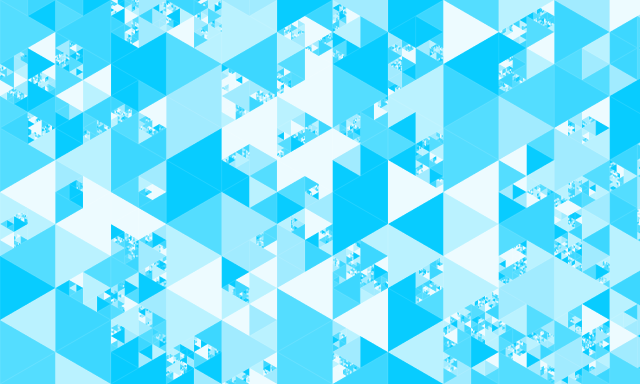
Write a Shadertoy shader that draws this background.

```glsl
// Mosaic of equilateral triangles in sky blues, split at random into ever smaller ones.

const int MAX_SPLITS = 5;
const int AA = 3;

// Integer hash (PCG style): three independent values in 0..1
vec3 hash3(ivec3 key) {
    uvec3 h = uvec3(key) * 1664525u + 1013904223u;
    h.x += h.y * h.z; h.y += h.z * h.x; h.z += h.x * h.y;
    h ^= h >> 16u;
    h.x += h.y * h.z; h.y += h.z * h.x; h.z += h.x * h.y;
    return vec3(h >> 8u) / 16777216.0;
}

// Six equally likely tints, from deep cyan to near white
vec3 tint(float pick) {
    vec3 tints[6] = vec3[6](
        vec3(0.03, 0.80, 1.0), vec3(0.24, 0.845, 1.0), vec3(0.33, 0.866, 1.0),
        vec3(0.63, 0.92, 1.0), vec3(0.73, 0.95, 1.0), vec3(0.93, 0.985, 1.0));
    return tints[min(int(pick * 6.0), 5)];
}

// Colour at p, where the largest triangles have sides of length 1
vec3 mosaic(vec2 p) {
    // Skewed axes turn the triangles into halves of unit squares
    float column = p.x / 0.8660254;
    vec2 skewed = vec2(column, p.y - 0.5 * column);

    float scale = 1.0;
    vec2 local;
    vec3 random;

    // Doubling the lattice divides every triangle into four
    for (int level = 0; level <= MAX_SPLITS; level++) {
        vec2 q = skewed * scale;
        local = fract(q);
        bool flipped = local.x + local.y > 1.0;
        if (flipped) local = 1.0 - local;
        random = hash3(ivec3(ivec2(floor(q)), 2 * level + int(flipped) + 40));
        if (level == MAX_SPLITS || random.x > 0.45) break;
        scale *= 2.0;
    }

    // Faint pale seam along the triangle's edges
    float edge = min(min(local.x, local.y), 1.0 - local.x - local.y);
    float edgeDistance = edge * 0.8660254 / scale;
    float seam = 0.13 * (1.0 - smoothstep(0.0, 0.012, edgeDistance));
    return mix(tint(random.y), vec3(1.0), seam);
}

void mainImage(out vec4 fragColor, in vec2 fragCoord) {
    // Average a grid of samples inside the pixel for smooth edges
    vec3 sum = vec3(0.0);
    for (int j = 0; j < AA; j++)
    for (int i = 0; i < AA; i++) {
        vec2 offset = (vec2(i, j) + 0.5) / float(AA) - 0.5;
        sum += mosaic((fragCoord + offset) * 6.0 / iResolution.y);
    }
    fragColor = vec4(sum / float(AA * AA), 1.0);
}
```
